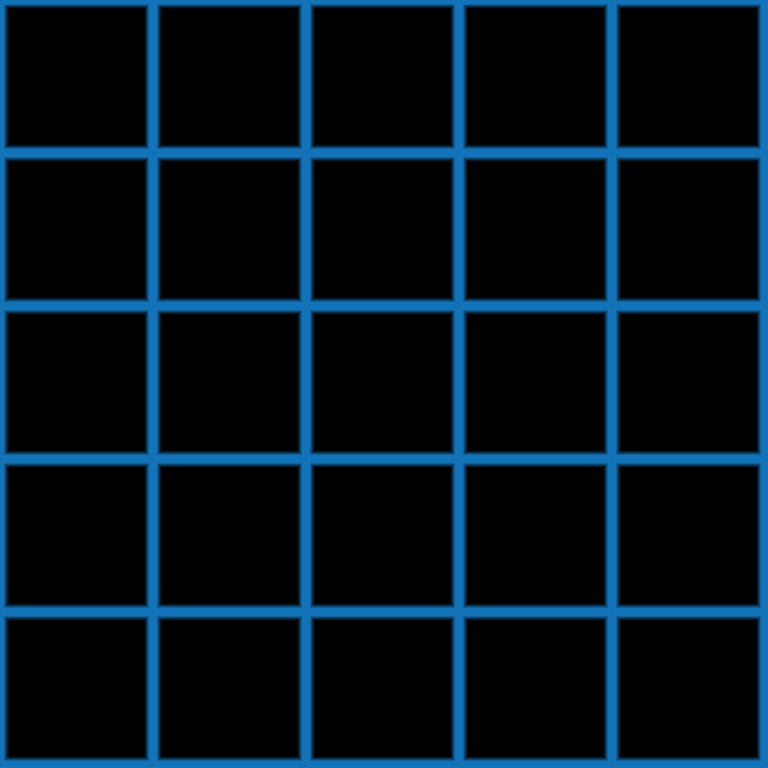
Write a WebGL 2 fragment shader that draws this pattern.

```glsl
#version 300 es
precision highp float;
// A square grid of soft-edged blue lines on black, five cells each way.
// Each pixel measures its distance to the nearest line. The pitch is a touch under
// a fifth, so the first and last lines join over the wrap as one slightly wider line.

#define REPEATS 5.0
#define SEAM_EXTRA 0.0039
#define HALF_WIDTH 0.00771
#define EDGE_SOFTNESS 0.00473
#define EDGE_GAIN 1.08
#define CROSSING_RADIUS 0.004
#define CROSSING_DIM 0.04
#define LINE_COLOR vec3(0.07, 0.45, 0.72)
#define GROUND_COLOR vec3(0.0)

uniform vec2 u_resolution;
out vec4 fragColor;

// Distance along each axis to the nearest line centre, in canvas units
vec2 lineDistance(vec2 pos) {
    float pitch = (1.0 - SEAM_EXTRA) / REPEATS;
    return abs(pos - pitch * floor(pos / pitch + 0.5));
}

void main() {
    // Lines are counted from the upper left corner
    vec2 uv = gl_FragCoord.xy / u_resolution;
    vec2 toLine = lineDistance(vec2(uv.x, 1.0 - uv.y));

    // Soft line edge, never narrower than about one pixel
    float pixel = 1.0 / min(u_resolution.x, u_resolution.y);
    float soft = max(EDGE_SOFTNESS, 0.7 * pixel);
    float nearest = min(toLine.x, toLine.y);
    float falloff = 1.0 - smoothstep(HALF_WIDTH - soft, HALF_WIDTH + soft, nearest);
    float coverage = min(EDGE_GAIN * falloff, 1.0);

    // Slight darkening where two lines cross
    float crossing = 1.0 - smoothstep(0.0, CROSSING_RADIUS, length(toLine));
    vec3 lineColor = LINE_COLOR * (1.0 - CROSSING_DIM * crossing);

    fragColor = vec4(mix(GROUND_COLOR, lineColor, coverage), 1.0);
}
```
